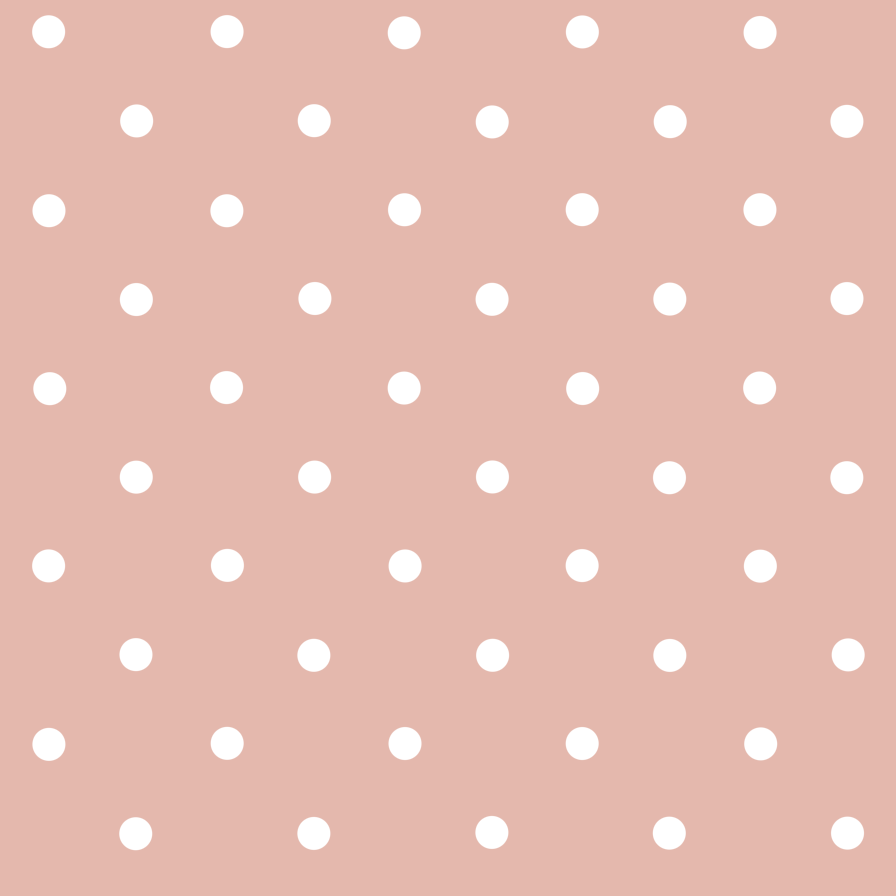
A WebGL 2 fragment shader for this pattern:

```glsl
#version 300 es
precision highp float;

#define DOT_PITCH vec2(0.1984, 0.0993)
#define FIRST_DOT vec2(0.1523, 0.0703)
#define ROW_SHIFT 0.0973
#define DOT_RADIUS 0.0184
#define JITTER 0.0008
#define GROUND_COLOR vec3(0.894, 0.722, 0.678)
#define DOT_COLOR vec3(1.0)

uniform vec2 u_resolution;
out vec4 fragColor;

vec2 hash22(vec2 p) {
    vec2 q = vec2(dot(p, vec2(127.1, 311.7)), dot(p, vec2(269.5, 183.3)));
    return fract(sin(q) * 43758.5453);
}

// Signed distance to the nearest dot of the staggered grid
float dotDistance(vec2 p) {
    p -= FIRST_DOT;
    float row = round(p.y / DOT_PITCH.y);
    p.x += ROW_SHIFT * mod(row, 2.0);
    vec2 cell = vec2(round(p.x / DOT_PITCH.x), row);

    // Each dot sits slightly off its grid point
    vec2 offset = JITTER * (2.0 * hash22(cell) - 1.0);
    return length(p - cell * DOT_PITCH - offset) - DOT_RADIUS;
}

void main() {
    float canvasSize = min(u_resolution.x, u_resolution.y);
    vec2 uv = gl_FragCoord.xy / canvasSize;
    float halfPixel = 0.5 / canvasSize;

    float coverage = 1.0 - smoothstep(-1.5 * halfPixel, 1.5 * halfPixel, dotDistance(uv));
    fragColor = vec4(mix(GROUND_COLOR, DOT_COLOR, coverage), 1.0);
}
```
